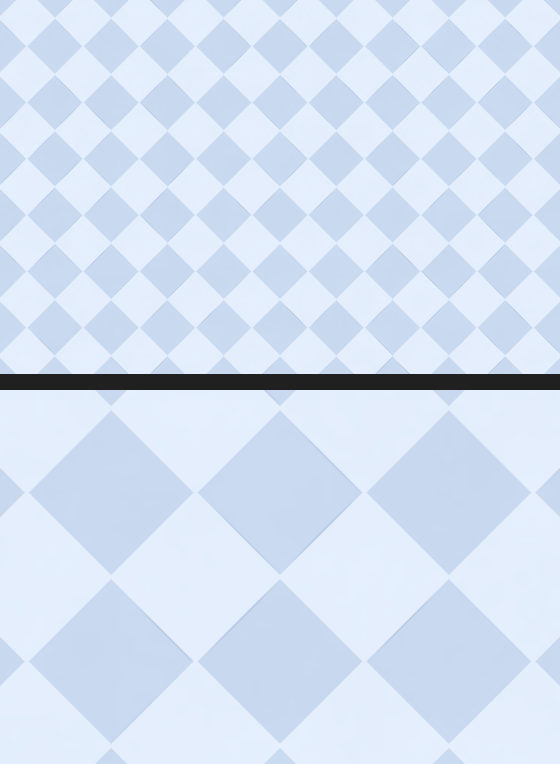
Top: the whole. Bottom: its middle third, enlarged.
Reproduce this pattern procedurally as a Shadertoy shader.

```glsl
float hash(vec2 p) {
    vec3 h = fract(p.xyx * vec3(0.1031, 0.1030, 0.0973));
    h += dot(h, h.yzx + 33.33);
    return fract((h.x + h.y) * h.z);
}

float valueNoise(vec2 p) {
    vec2 i = floor(p), f = fract(p);
    f = f * f * (3.0 - 2.0 * f);
    return mix(mix(hash(i), hash(i + vec2(1, 0)), f.x),
               mix(hash(i + vec2(0, 1)), hash(i + vec2(1, 1)), f.x), f.y);
}

void mainImage(out vec4 fragColor, in vec2 fragCoord) {
    // Cell units: a diamond column on the centre line, a corner at mid height
    float pixel = 9.95 / iResolution.x;
    vec2 grid = (fragCoord - 0.5 * iResolution.xy) * pixel + vec2(0.5, 0.0);
    vec2 cell = floor(grid);
    vec2 local = grid - cell - 0.5;

    // Signed distance to the diamond, slightly smaller than its cell
    float dist = (abs(local.x) + abs(local.y) - 0.488) * 0.7071;
    float diamond = smoothstep(0.7, -0.7, dist / pixel);

    vec3 pale = vec3(0.893, 0.933, 0.988);
    vec3 blue = vec3(0.787, 0.852, 0.938);
    blue += 0.006 * (hash(cell + 40.0) - 0.5);
    vec3 color = mix(pale, blue, diamond);

    // Faint crease on some edges, fading along their length
    vec2 side = cell * 2.0 + step(0.0, local);
    float strength = smoothstep(0.35, 1.0, hash(side + 90.0));
    float along = abs(local.x) - abs(local.y);
    float fade = smoothstep(0.5, 0.1, abs(along + 0.4 * (hash(side + 17.0) - 0.5)));
    float crease = smoothstep(0.009 + pixel * 0.6, 0.0, abs(dist + 0.004));
    color -= vec3(0.075, 0.065, 0.05) * crease * strength * fade;

    // Soft paper mottling
    color += 0.007 * (valueNoise(grid * 3.0 + 60.0) - 0.5);
    color += 0.004 * (valueNoise(grid * 14.0 + 200.0) - 0.5);
    fragColor = vec4(color, 1.0);
}
```
